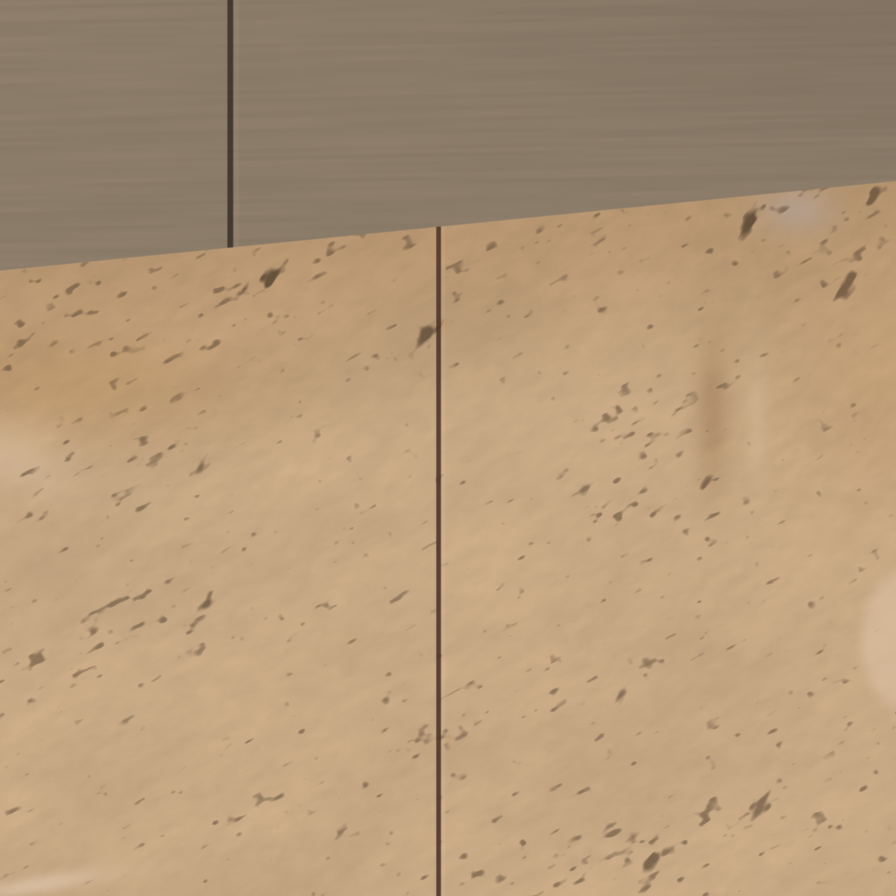
This texture is drawn by a Shadertoy shader. Its source:

```glsl
const vec3 METAL = vec3(0.53, 0.47, 0.40);
const vec3 STONE = vec3(0.775, 0.655, 0.515);
const vec3 STONE_TOP = vec3(0.715, 0.585, 0.44);
const vec3 OCHRE = vec3(0.73, 0.575, 0.39);
const vec3 PIT = vec3(0.43, 0.34, 0.25);
const vec3 SEAM = vec3(0.29, 0.20, 0.15);
const vec3 GLARE = vec3(0.86, 0.76, 0.65);
const float EDGE_LEFT = 0.698;
const float EDGE_SLOPE = 0.1;
const float METAL_SEAM_X = 0.257;
const float STONE_SEAM_X = 0.4895;
const float GRAIN_ANGLE = 0.5;
const float MARK_ANGLE = 0.9;

// Pitted bands: centre, radius, density
const vec4 BANDS[12] = vec4[12](
    vec4(0.30, 0.68, 0.07, 0.7), vec4(0.85, 0.74, 0.10, 0.6),
    vec4(0.15, 0.46, 0.13, 0.7), vec4(0.12, 0.29, 0.16, 0.8),
    vec4(0.72, 0.56, 0.10, 0.8), vec4(0.70, 0.44, 0.13, 0.9),
    vec4(0.83, 0.12, 0.15, 0.8), vec4(0.62, 0.03, 0.13, 0.9),
    vec4(0.63, 0.72, 0.10, 0.6), vec4(0.36, 0.11, 0.08, 0.8),
    vec4(0.13, 0.62, 0.22, 0.4), vec4(0.60, 0.22, 0.18, 0.5));

// Deep cavities: centre, half length, darkness
const vec4 MARKS[12] = vec4[12](
    vec4(0.303, 0.692, 0.020, 0.9), vec4(0.272, 0.677, 0.012, 0.7),
    vec4(0.839, 0.754, 0.021, 0.9), vec4(0.473, 0.623, 0.023, 0.8),
    vec4(0.946, 0.682, 0.021, 0.7), vec4(0.975, 0.782, 0.017, 0.7),
    vec4(0.225, 0.480, 0.015, 0.6), vec4(0.230, 0.326, 0.015, 0.7),
    vec4(0.791, 0.464, 0.013, 0.7), vec4(0.691, 0.223, 0.015, 0.6),
    vec4(0.847, 0.097, 0.021, 0.6), vec4(0.724, 0.034, 0.017, 0.7));

float hash(vec2 p) {
    vec3 q = fract(p.xyx * 0.1031);
    q += dot(q, q.yzx + 33.33);
    return fract((q.x + q.y) * q.z);
}

float noise(vec2 p) {
    vec2 i = floor(p), f = fract(p);
    f = f * f * (3.0 - 2.0 * f);
    return mix(mix(hash(i), hash(i + vec2(1, 0)), f.x),
               mix(hash(i + vec2(0, 1)), hash(i + vec2(1, 1)), f.x), f.y);
}

float fbm(vec2 p) {
    float sum = 0.0, amp = 0.5;
    for (int i = 0; i < 4; i++) {
        sum += amp * noise(p);
        p = p * 2.03 + 17.1;
        amp *= 0.5;
    }
    return sum;
}

vec2 turn(vec2 p, float a) {
    float c = cos(a), s = sin(a);
    return vec2(c * p.x + s * p.y, c * p.y - s * p.x);
}

float glow(vec2 p, vec2 centre, vec2 size) {
    vec2 q = (p - centre) / size;
    return exp(-dot(q, q));
}

float line(float x, float halfWidth, float soft) {
    return 1.0 - smoothstep(halfWidth - soft, halfWidth + soft, abs(x));
}

vec3 metal(vec2 p, float soft) {
    float brush = noise(vec2(p.x * 7.0, (p.y - 0.02 * p.x) * 230.0)) - 0.5;
    vec3 col = METAL * (1.0 + 0.045 * brush + 0.03 * (fbm(p * 4.0) - 0.5));
    col *= 1.03 - 0.07 * smoothstep(0.3, 1.0, p.x) * smoothstep(0.75, 1.0, p.y);
    col += 0.025 * line(p.x - METAL_SEAM_X - 0.007, 0.002, 0.003);
    return mix(col, vec3(0.23, 0.20, 0.17), 0.9 * line(p.x - METAL_SEAM_X, 0.0032, soft));
}

float pitting(vec2 p, float below) {
    float density = 0.25 * fbm(turn(p, 0.25) * vec2(5.0, 12.0));
    for (int i = 0; i < 12; i++) {
        vec2 q = turn(p - BANDS[i].xy, 0.22) / (BANDS[i].z * vec2(1.0, 0.38));
        density += BANDS[i].w * exp(-dot(q, q));
    }
    density += 0.25 * exp(-below * 12.0);
    vec2 g = turn(p, GRAIN_ANGLE);
    float n = 0.65 * noise(g * vec2(52.0, 115.0)) + 0.35 * noise(g * vec2(120.0, 210.0) + 9.0);
    float level = 0.81 - 0.17 * min(density, 1.2);
    float pits = 0.55 * smoothstep(level, level + 0.2, n);
    float ragged = noise(turn(p, MARK_ANGLE) * vec2(90.0, 190.0)) - 0.5;
    for (int i = 0; i < 12; i++) {
        vec2 q = turn(p - MARKS[i].xy, MARK_ANGLE) / (MARKS[i].z * vec2(1.0, 0.38));
        pits = max(pits, MARKS[i].w * (1.0 - smoothstep(0.3, 1.15, length(q) + 1.3 * ragged)));
    }
    return pits;
}

vec3 stone(vec2 p, float below, float soft) {
    vec3 col = mix(STONE_TOP, STONE, smoothstep(0.0, 0.24, below));
    col = mix(col, OCHRE, 0.55 * glow(p, vec2(0.08, 0.57), vec2(0.20, 0.06)));
    col = mix(col, OCHRE, 0.40 * glow(p, vec2(1.0, 0.58), vec2(0.14, 0.14)));
    col *= 1.0 + 0.10 * (fbm(turn(p, 0.3) * vec2(6.0, 11.0)) - 0.47);
    col *= 1.0 + 0.07 * (fbm(turn(p, GRAIN_ANGLE) * vec2(45.0, 95.0)) - 0.47);
    // Stains and soft reflections
    col = mix(col, vec3(0.60, 0.45, 0.32), 0.45 * glow(p, vec2(0.795, 0.54), vec2(0.018, 0.085)));
    col = mix(col, GLARE, 0.30 * glow(p, vec2(0.845, 0.53), vec2(0.012, 0.07)));
    col = mix(col, vec3(0.70, 0.63, 0.58), 0.7 * glow(p, vec2(0.89, 0.765), vec2(0.04, 0.025)));
    col = mix(col, GLARE, 0.40 * glow(turn(p - vec2(0.01, 0.49), -0.35), vec2(0), vec2(0.08, 0.035)));
    float disc = length((p - vec2(1.015, 0.285)) / vec2(0.058, 0.085));
    col = mix(col, GLARE, 0.55 * (1.0 - smoothstep(0.75, 1.1, disc)));
    vec2 streak = turn(p - vec2(0.04, 0.012), 0.17);
    col = mix(col, GLARE, 0.8 * glow(streak, vec2(0), vec2(0.075, 0.010)));
    col = mix(col, PIT * 0.85, pitting(p, below));
    col += 0.03 * line(p.x - STONE_SEAM_X - 0.005, 0.0015, 0.003);
    return mix(col, SEAM, 0.88 * line(p.x - STONE_SEAM_X, 0.0026, soft));
}

void mainImage(out vec4 fragColor, in vec2 fragCoord) {
    vec2 p = fragCoord / iResolution.xy;
    float soft = max(1.0 / iResolution.y, 0.0012);
    float below = EDGE_LEFT + EDGE_SLOPE * p.x - p.y;
    vec3 upper = metal(p, soft);
    vec3 lower = stone(p, max(below, 0.0), soft);
    fragColor = vec4(mix(upper, lower, smoothstep(-soft, soft, below)), 1.0);
}
```
